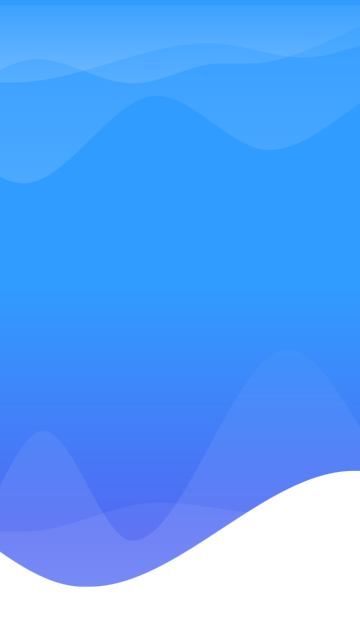
A Shadertoy shader for this background:

```glsl
// A blue vertical gradient with translucent waves hanging from the top,
// faint hills rising from below and a white sweep along the bottom.
// Each outline is a start height plus a sum of smoothstep slopes.

const vec3 SKY    = vec3(0.19, 0.61, 1.00);
const vec3 INDIGO = vec3(0.32, 0.41, 0.95);
const vec3 WHITE  = vec3(1.0);
const vec3 FLAT   = vec3(0.0, 1.0, 0.0);

// One slope: x = left end, y = right end, z = change of height
float slope(float x, vec3 s) {
    return s.z * smoothstep(s.x, s.y, x);
}

// Outline height at x, built from four consecutive slopes
float outline(float x, float start, vec3 a, vec3 b, vec3 c, vec3 d) {
    return start + slope(x, a) + slope(x, b) + slope(x, c) + slope(x, d);
}

// Antialiased coverage where the signed distance is positive
float cover(float dist) {
    return clamp(0.5 + dist / max(fwidth(dist), 1e-5), 0.0, 1.0);
}

// Opacity running from alpha.x at height ends.x to alpha.y at ends.y
float fade(float y, vec2 ends, vec2 alpha) {
    float t = clamp((y - ends.x) / (ends.y - ends.x), 0.0, 1.0);
    return mix(alpha.x, alpha.y, t);
}

vec3 veil(vec3 base, float mask, float alpha) {
    return mix(base, WHITE, mask * alpha);
}

void mainImage(out vec4 fragColor, in vec2 fragCoord) {
    vec2 uv = fragCoord / iResolution.xy;
    float x = uv.x, y = uv.y;

    // Backdrop
    float depth = clamp((0.551 - y) / 0.384, 0.0, 1.0);
    vec3 color = mix(SKY, INDIGO, depth);

    // Hanging waves, brighter toward their lower edges
    const float CEILING = 0.992;
    const vec2 HANGING_ALPHA = vec2(0.02, 0.13);
    float below = cover(CEILING - y);

    float deepWave = outline(x, 0.7565,
        vec3(-0.139, 0.065, -0.043), vec3(0.065, 0.435, 0.1367),
        vec3(0.435, 0.748, -0.0846), vec3(0.748, 1.181, 0.1185));
    float longWave = outline(x, 0.8711,
        vec3(0.035, 0.579, 0.0612), vec3(0.579, 0.845, -0.0221),
        vec3(0.845, 1.157, 0.039), FLAT);
    float crossWave = outline(x, 0.8633,
        vec3(-0.139, 0.0995, 0.0443), vec3(0.0995, 0.370, -0.0378),
        vec3(0.370, 0.613, 0.0312), vec3(0.694, 1.204, 0.0898));

    color = veil(color, below * cover(y - deepWave),
                 fade(y, vec2(CEILING, 0.714), HANGING_ALPHA));
    color = veil(color, below * cover(y - longWave),
                 fade(y, vec2(CEILING, 0.871), HANGING_ALPHA));
    color = veil(color, below * cover(y - crossWave),
                 fade(y, vec2(CEILING, 0.870), HANGING_ALPHA));

    // Rising hills
    float tallHills = outline(x, 0.1602,
        vec3(-0.116, 0.120, 0.1667), vec3(0.120, 0.368, -0.1719),
        vec3(0.368, 0.799, 0.2995), vec3(0.799, 1.227, -0.2695));
    float lowHill = outline(x, 0.1693,
        vec3(0.069, 0.440, 0.0456), vec3(0.440, 0.764, -0.0182),
        FLAT, FLAT);

    color = veil(color, cover(tallHills - y),
                 fade(y, vec2(0.455, 0.10), vec2(0.025, 0.13)));
    color = veil(color, cover(lowHill - y),
                 fade(y, vec2(0.215, 0.08), vec2(0.06, 0.10)));

    // White foreground sweep
    float sweep = outline(x, 0.2487,
        vec3(-0.370, 0.231, -0.1654), vec3(0.248, 0.984, 0.181),
        FLAT, FLAT);
    color = veil(color, cover(sweep - y), 1.0);

    fragColor = vec4(color, 1.0);
}
```
